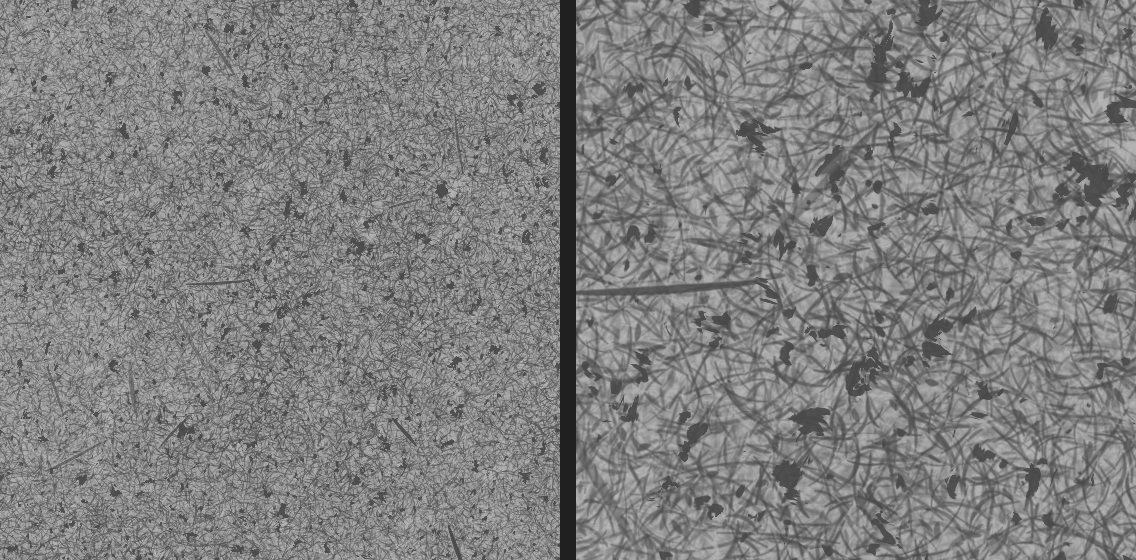
Left, the full canvas; right, a detail of the centre.
A three.js fragment shader for this texture:

```glsl
// Grey pressed-fibre board: tangled fine strands, dark chips, pale flakes and a few straws.
varying vec2 vUv;

vec3 hash3(vec2 p) {
  vec3 q = fract(p.xyx * vec3(0.1031, 0.1030, 0.0973));
  q += dot(q, q.yxz + 33.33);
  return fract((q.xxy + q.yzz) * q.zyx);
}

mat2 rotate(float angle) {
  float c = cos(angle), s = sin(angle);
  return mat2(c, s, -s, c);
}

// Layered sines, each bent by the one before; roughly -1 to 1
float waves(vec2 p) {
  float sum = 0.0, gain = 0.5;
  for (int i = 0; i < 4; i++) {
    p = rotate(1.1) * p * 1.7 + 1.3;
    p += 0.7 * sin(p.yx * 1.3);
    sum += gain * sin(p.x) * cos(p.y);
    gain *= 0.7;
  }
  return sum;
}

// Cellular noise: distance to the nearest seed, and that seed's random value
vec2 cellular(vec2 p) {
  vec2 cell = floor(p), nearest = vec2(9.0, 0.0);
  for (int y = -1; y <= 1; y++) {
    for (int x = -1; x <= 1; x++) {
      vec2 id = cell + vec2(float(x), float(y));
      vec3 rnd = hash3(id + 71.0);
      float d = length(id + rnd.xy - p);
      if (d < nearest.x) nearest = vec2(d, rnd.z);
    }
  }
  return nearest;
}

// Curved tapering strands, at most one per grid cell; size is x: half length in cells,
// y: half width in canvas units
float strands(vec2 uv, float scale, vec2 size, float bend, float share) {
  vec2 p = uv * scale, cell = floor(p);
  float cover = 0.0;
  for (int y = -1; y <= 1; y++) {
    for (int x = -1; x <= 1; x++) {
      vec2 id = cell + vec2(float(x), float(y));
      vec3 place = hash3(id), kind = hash3(id + 137.0);
      vec2 q = rotate(place.z * 6.2832) * (p - id - place.xy);
      float halfLength = size.x * mix(0.45, 1.0, kind.x);
      float along = q.x / halfLength;
      q.y += bend * (kind.y - 0.5) * q.x * q.x;
      float d = length(vec2(max(abs(q.x) - halfLength, 0.0), q.y)) / scale;
      float width = size.y * mix(0.6, 1.3, kind.y) * (1.0 - 0.5 * min(along * along, 1.0));
      float mask = 1.0 - smoothstep(width - 0.0008, width + 0.0008, d);
      float strength = mix(0.4, 1.0, fract(kind.z * 7.0));
      cover = max(cover, mask * strength * step(kind.z, share));
    }
  }
  return cover;
}

void main() {
  vec2 uv = vUv;
  float mottle = waves(uv * 3.0 + 2.0);
  vec2 ragged = vec2(waves(uv * 70.0), waves(uv * 70.0 + 19.0));

  // Dusty ground
  float grain = cellular(uv * 190.0 + ragged).x;
  float shade = 0.61 + 0.2 * (0.45 - grain) + 0.035 * waves(uv * 22.0) - 0.02 * mottle;

  // Soft pale flakes
  vec2 flake = cellular(rotate(0.6) * uv * vec2(26.0, 20.0) + 0.25 * ragged);
  shade = mix(shade, 0.72, 0.75 * step(0.8, flake.y) * (1.0 - smoothstep(0.05, 0.38, flake.x)));

  // Tangle of fine strands, coarse layers to short flecks, with pale ones between
  for (int i = 0; i < 10; i++) {
    float layer = float(i);
    vec2 turned = rotate(layer * 1.13 + 0.4) * uv + layer * 3.7;
    float scale = 15.0 + 6.0 * layer;
    float dark = strands(turned, scale, vec2(0.85, 0.001), 1.1, 0.92);
    shade = mix(shade, 0.29, dark * (0.62 + 0.2 * mottle));
    if (mod(layer, 3.0) == 1.0) {
      float pale = strands(turned + 5.3, scale, vec2(0.8, 0.001), 0.8, 0.9);
      shade = mix(shade, 0.70, 0.6 * pale);
    }
  }
  float flecks = strands(rotate(2.2) * uv + 8.0, 95.0, vec2(0.5, 0.0016), 0.5, 0.5);
  shade = mix(shade, 0.30, 0.75 * flecks);

  // Ragged dark chips in two sizes, thicker in the dark patches
  for (int i = 0; i < 2; i++) {
    float scale = 34.0 + 42.0 * float(i);
    vec2 chip = cellular(rotate(1.9) * uv * scale * vec2(1.0, 1.3) + 0.45 * ragged + 40.0);
    float radius = 0.32 * smoothstep(0.78 - 0.12 * mottle, 1.0, chip.y);
    float edge = 0.001 * scale;
    float mask = 1.0 - smoothstep(radius - edge, radius + edge, chip.x);
    shade = mix(shade, 0.28, 0.9 * mask * step(0.04, radius));
  }

  // Sparse long straws with a light rim
  vec2 strawSize = vec2(0.42, 0.0032);
  float rim = strands(uv + vec2(0.003, -0.002), 7.0, strawSize, 0.3, 0.4);
  shade = mix(shade, 0.68, 0.5 * rim);
  shade = mix(shade, 0.28, 0.95 * strands(uv, 7.0, strawSize, 0.3, 0.4));

  gl_FragColor = vec4(vec3(clamp(shade, 0.26, 0.76)), 1.0);
}
```
